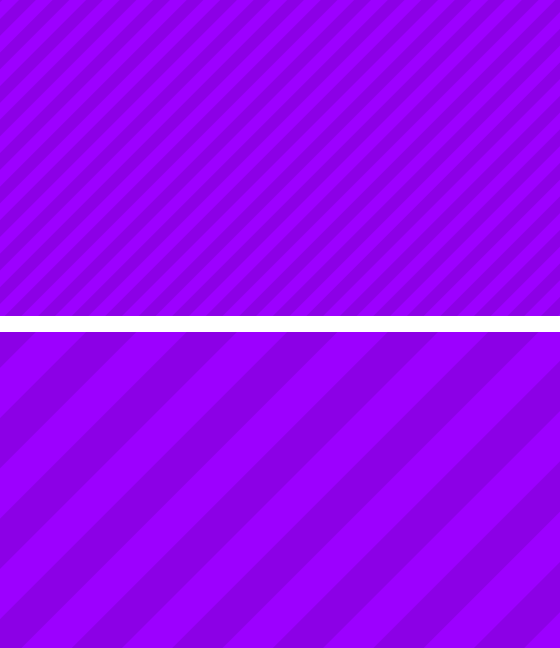
Top: the whole. Bottom: its middle third, enlarged.
A Shadertoy shader for this pattern:

```glsl
const vec3 BRIGHT_VIOLET = vec3(0.61, 0.0, 1.0);
const vec3 DARK_VIOLET = vec3(0.55, 0.0, 0.9);
const float STRIPE_PERIOD = 0.075;  // one bright and dark pair, in canvas heights
const float BRIGHT_SHARE = 0.5;     // part of the period that is bright
const float STRIPE_ANGLE = radians(45.0);

// Signed distance to the bright band's edge, positive inside it
float brightBand(float across) {
    float halfWidth = 0.5 * BRIGHT_SHARE;
    float phase = across / STRIPE_PERIOD - halfWidth;
    float fromMiddle = abs(fract(phase + 0.5) - 0.5);
    return (halfWidth - fromMiddle) * STRIPE_PERIOD;
}

void mainImage(out vec4 fragColor, in vec2 fragCoord) {
    // Centred coordinates, one unit per canvas height
    vec2 p = (fragCoord - 0.5 * iResolution.xy) / iResolution.y;
    float pixel = 1.0 / iResolution.y;

    // Position across the rising diagonals
    vec2 normal = vec2(sin(STRIPE_ANGLE), -cos(STRIPE_ANGLE));
    float edge = brightBand(dot(p, normal));

    // Smooth blend over about one pixel
    float bright = smoothstep(-0.7 * pixel, 0.7 * pixel, edge);
    fragColor = vec4(mix(DARK_VIOLET, BRIGHT_VIOLET, bright), 1.0);
}
```
